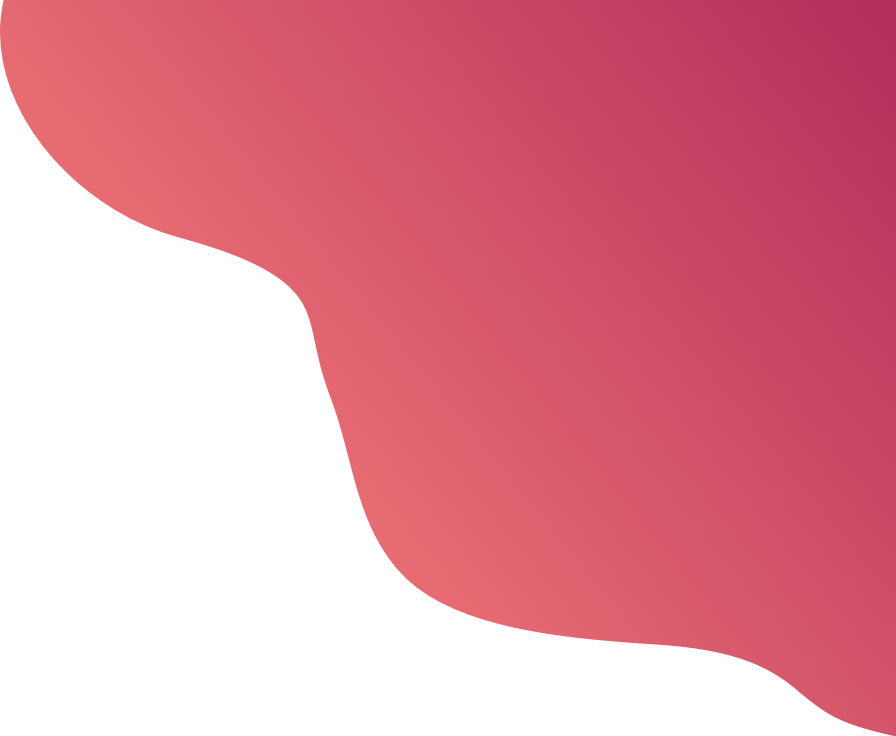
Give the GLSL for this background, as a Shadertoy shader.

```glsl
// A wavy coral-to-magenta blob fills the upper right of a white canvas.
// Its rim is a chain of cubic Bezier arcs, walked as short chords that give
// a signed distance; a diagonal two-colour gradient fills the inside.

const float ASPECT = 1.219;   // design width for a height of 1
const int CHORDS = 18;        // chords per arc
const vec3 PAPER   = vec3(1.0);
const vec3 CORAL   = vec3(0.905, 0.425, 0.448);
const vec3 MAGENTA = vec3(0.697, 0.178, 0.358);

vec2 cubicBezier(vec2 a, vec2 b, vec2 c, vec2 d, float t) {
    float s = 1.0 - t;
    return s * s * s * a + 3.0 * s * s * t * b + 3.0 * s * t * t * c + t * t * t * d;
}

float segmentDistance(vec2 p, vec2 a, vec2 b) {
    vec2 pa = p - a, ba = b - a;
    return length(pa - ba * clamp(dot(pa, ba) / dot(ba, ba), 0.0, 1.0));
}

// Adds one arc to the rim: x keeps the nearest distance, y the side
// (+1 right of the rim, -1 left of it).
vec2 addArc(vec2 rim, vec2 p, vec2 a, vec2 b, vec2 c, vec2 d) {
    vec2 from = a;
    for (int i = 1; i <= CHORDS; i++) {
        vec2 to = cubicBezier(a, b, c, d, float(i) / float(CHORDS));
        rim.x = min(rim.x, segmentDistance(p, from, to));
        if ((from.y > p.y) != (to.y > p.y)) {
            float crossing = mix(from.x, to.x, (p.y - from.y) / (to.y - from.y));
            if (p.x > crossing) rim.y = -rim.y;
        }
        from = to;
    }
    return rim;
}

// Signed distance to the rim, positive inside the blob.
float blobDistance(vec2 p) {
    vec2 shoulder = vec2(0.000, 0.956);
    vec2 lobeEnd  = vec2(0.241, 0.678);
    vec2 bend     = vec2(0.416, 0.579);
    vec2 waist    = vec2(0.451, 0.456);
    vec2 belly    = vec2(0.540, 0.227);
    vec2 shelf    = vec2(0.897, 0.124);
    vec2 dip      = vec2(1.087, 0.060);

    vec2 rim = vec2(10.0, -1.0);
    rim = addArc(rim, p, vec2(0.008, 1.013), vec2(0.003, 0.994), vec2(0.0, 0.975), shoulder);
    rim = addArc(rim, p, shoulder, vec2(0.000, 0.835), vec2(0.111, 0.714), lobeEnd);
    rim = addArc(rim, p, lobeEnd, vec2(0.310, 0.659), vec2(0.394, 0.632), bend);
    rim = addArc(rim, p, bend, vec2(0.430, 0.546), vec2(0.427, 0.519), waist);
    rim = addArc(rim, p, waist, vec2(0.481, 0.375), vec2(0.483, 0.295), belly);
    rim = addArc(rim, p, belly, vec2(0.611, 0.143), vec2(0.778, 0.132), shelf);
    rim = addArc(rim, p, shelf, vec2(1.000, 0.117), vec2(1.048, 0.094), dip);
    rim = addArc(rim, p, dip, vec2(1.127, 0.027), vec2(1.143, 0.016), vec2(1.225, -0.002));
    return rim.x * rim.y;
}

// Diagonal blend, darkest in the top right corner.
vec3 blobColor(vec2 p) {
    float along = p.x - 0.82 * (1.0 - p.y);
    return mix(CORAL, MAGENTA, clamp((along + 0.09) / (ASPECT + 0.09), 0.0, 1.0));
}

void mainImage(out vec4 fragColor, in vec2 fragCoord) {
    vec2 p = fragCoord / iResolution.xy * vec2(ASPECT, 1.0);

    // Cover one pixel softly along the rim
    float coverage = clamp(0.5 + blobDistance(p) * iResolution.y, 0.0, 1.0);
    fragColor = vec4(mix(PAPER, blobColor(p), coverage), 1.0);
}
```
